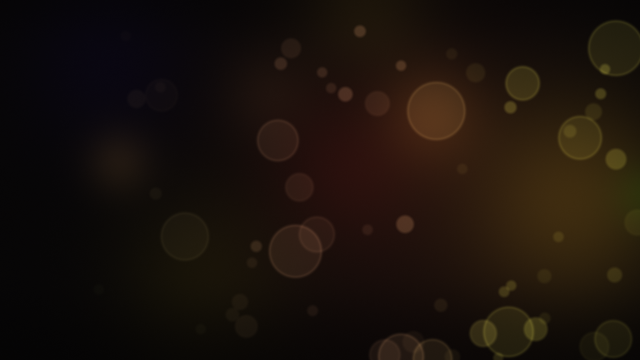
This background is drawn by a WebGL 1 fragment shader. Its source:

```glsl
precision highp float;

uniform vec2 u_resolution;

#define DISC_COUNT 60
#define MIN_RADIUS 0.014
#define MAX_RADIUS 0.084
#define EDGE_SOFTNESS 0.003
#define RIM_WIDTH 0.004
#define RIM_GAIN 0.42
#define GLOW_GAIN 1.3
#define BASE_COLOR vec3(0.026, 0.022, 0.024)
#define PINK_TINT vec3(0.185, 0.130, 0.095)
#define OLIVE_TINT vec3(0.190, 0.185, 0.065)
#define GREEN_TINT vec3(0.080, 0.105, 0.050)

float hash(float n) {
    n = fract(n * 0.1031);
    n *= n + 33.33;
    return fract(n * (n + n));
}

// Soft round light; radius is where it falls to about a third
float glow(vec2 p, vec2 center, float radius) {
    vec2 d = (p - center) / radius;
    return exp(-dot(d, d));
}

// Broad out-of-focus lights on a dark ground
vec3 ambientLight(vec2 p) {
    vec3 light = vec3(0.066, 0.028, 0.016) * glow(p, vec2(1.14, 0.50), 0.48);
    light += vec3(0.046, 0.006, 0.006) * glow(p, vec2(0.97, 0.54), 0.20);
    light += vec3(0.140, 0.104, 0.022) * glow(p, vec2(1.60, 0.44), 0.29);
    light += vec3(0.104, 0.058, 0.020) * glow(p, vec2(1.20, 0.68), 0.14);
    light += vec3(0.068, 0.048, 0.022) * glow(p, vec2(0.33, 0.55), 0.09);
    light += vec3(0.042, 0.036, 0.004) * glow(p, vec2(0.56, 0.24), 0.24);
    light += vec3(0.054, 0.044, 0.010) * glow(p, vec2(1.02, 0.99), 0.18);
    light += vec3(0.040, 0.026, 0.014) * glow(p, vec2(0.74, 0.74), 0.13);
    light += vec3(0.006, 0.002, 0.032) * glow(p, vec2(0.30, 0.82), 0.24);
    light += vec3(0.006, 0.050, 0.000) * glow(p, vec2(1.80, 0.46), 0.09);
    return BASE_COLOR + GLOW_GAIN * light;
}

// Translucent disc with a thin bright rim on the larger ones
float bokeh(float dist, float radius, float pixel) {
    float soft = EDGE_SOFTNESS + pixel;
    float fill = 1.0 - smoothstep(radius - soft, radius + soft, dist);
    float rim = (dist - radius + RIM_WIDTH) / RIM_WIDTH;
    float large = smoothstep(0.025, 0.06, radius);
    return fill * mix(1.0, 0.62, large) + RIM_GAIN * large * exp(-rim * rim);
}

// Disc colour follows the light around its position
vec3 discTint(vec2 center, float aspect) {
    float x = center.x / aspect;
    vec3 tint = mix(PINK_TINT, OLIVE_TINT, smoothstep(0.58, 0.82, x));
    float lowerLeft = (1.0 - smoothstep(0.2, 0.5, x)) * (1.0 - center.y);
    return mix(tint, GREEN_TINT, lowerLeft);
}

vec3 scatteredDiscs(vec2 p, float aspect, float pixel) {
    vec3 light = vec3(0.0);
    for (int i = 0; i < DISC_COUNT; i++) {
        float id = float(i);
        float rank = (id + 0.5) / float(DISC_COUNT);
        float radius = mix(MIN_RADIUS, MAX_RADIUS, pow(rank, 3.3));

        // Evenly spread columns, denser toward the right
        float column = fract(id * 0.618 + 0.12 * hash(id + 7.3));
        vec2 center = vec2(aspect * mix(0.15, 1.0, pow(column, 0.8)),
                           mix(0.0, 0.92, hash(id * 3.7 + 19.1)));

        float chance = hash(id * 5.3 + 41.7);
        float strength = mix(0.25, 1.0, chance * chance);
        strength = mix(strength, 0.75, smoothstep(0.75, 0.95, rank));
        strength *= mix(0.3, 1.0, smoothstep(0.15, 0.45, center.x / aspect));

        float disc = bokeh(distance(p, center), radius, pixel);
        light += discTint(center, aspect) * strength * disc;
    }
    return light;
}

void main() {
    vec2 p = gl_FragCoord.xy / u_resolution.y;
    float aspect = u_resolution.x / u_resolution.y;
    float pixel = 1.0 / u_resolution.y;

    // Glow layout is set for a 16:9 frame and stretched to fit
    vec2 layout = vec2(p.x * 1.7778 / aspect, p.y);
    vec3 color = ambientLight(layout);

    // Darken toward the bottom and top edges
    color *= mix(0.72, 1.0, smoothstep(0.0, 0.25, p.y));
    color *= mix(0.85, 1.0, smoothstep(0.0, 0.15, 1.0 - p.y));
    color += scatteredDiscs(p, aspect, pixel);

    // Faint dither against banding in the dark gradients
    float grain = hash(gl_FragCoord.x + 157.0 * gl_FragCoord.y) - 0.5;
    gl_FragColor = vec4(color + grain / 255.0, 1.0);
}
```
